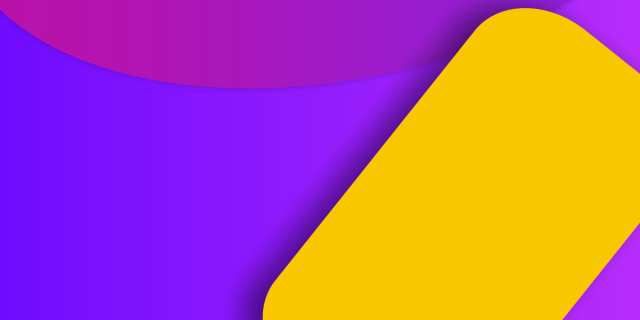
This background is drawn by a Shadertoy shader. Its source:

```glsl
// Tilted yellow card with a soft shadow over a violet gradient and a magenta oval.

// Lengths are in canvas heights, origin at the lower left.
const vec3 BG_LEFT = vec3(0.435, 0.045, 1.0);
const vec3 BG_RIGHT = vec3(0.715, 0.175, 0.98);
const vec3 OVAL_LEFT = vec3(0.73, 0.07, 0.66);
const vec3 OVAL_RIGHT = vec3(0.56, 0.125, 0.85);
const vec3 CARD_COLOR = vec3(0.973, 0.78, 0.0);
const vec3 SHADOW_COLOR = vec3(0.04, 0.0, 0.08);

const vec2 CARD_CENTER = vec2(1.476, 0.2714);
const vec2 CARD_HALF = vec2(0.716, 0.389);
const vec2 CARD_CORNER = vec2(0.216, 0.271);
const vec2 CARD_AXIS = vec2(0.624, 0.7815);
const vec2 CARD_SHADOW_OFFSET = vec2(-0.057, 0.0);
const float CARD_SHADOW_BLUR = 0.086;
const float CARD_SHADOW_STRENGTH = 0.52;

const vec2 OVAL_CENTER = vec2(1.022, 1.411);
const vec2 OVAL_RADII = vec2(1.130, 0.6875);
const float OVAL_SHEAR = 0.35;
const float OVAL_SHADOW_BLUR = 0.022;
const float OVAL_SHADOW_STRENGTH = 0.22;

// Approximate signed distance to the sheared ellipse
float ovalDistance(vec2 p) {
    vec2 q = p - OVAL_CENTER;
    q.x -= OVAL_SHEAR * q.y;
    vec2 n = q / OVAL_RADII;
    float f = length(n);
    vec2 g = n / OVAL_RADII;
    g.y -= OVAL_SHEAR * g.x;
    return f * (f - 1.0) / max(length(g), 1e-4);
}

// Approximate signed distance to the rotated card with elliptical corners
float cardDistance(vec2 p) {
    vec2 q = p - CARD_CENTER;
    q = vec2(dot(q, CARD_AXIS), dot(q, vec2(CARD_AXIS.y, -CARD_AXIS.x)));
    vec2 k = (abs(q) - CARD_HALF) / CARD_CORNER + 1.0;
    vec2 outer = max(k, 0.0);
    float f = length(outer) + min(max(k.x, k.y), 0.0) - 1.0;
    float slope = length(outer / CARD_CORNER);
    float scale = slope > 0.0 ? length(outer) / slope : CARD_CORNER.x;
    return f * scale;
}

// Coverage of a shape whose edge is softened by the given half width
float coverage(float d, float softness) {
    return 1.0 - smoothstep(-softness, softness, d);
}

void mainImage(out vec4 fragColor, in vec2 fragCoord) {
    vec2 p = fragCoord / iResolution.y;
    float across = fragCoord.x / iResolution.x;
    float edge = 0.75 / iResolution.y;

    // Background gradient
    vec3 color = mix(BG_LEFT, BG_RIGHT, across);

    // Oval and its thin shadow
    float oval = ovalDistance(p);
    color = mix(color, SHADOW_COLOR, OVAL_SHADOW_STRENGTH * coverage(oval, OVAL_SHADOW_BLUR));
    vec3 ovalColor = mix(OVAL_LEFT, OVAL_RIGHT, smoothstep(-0.1, 1.0, across));
    color = mix(color, ovalColor, coverage(oval, edge));

    // Card and its wide shadow
    float shadow = coverage(cardDistance(p - CARD_SHADOW_OFFSET), CARD_SHADOW_BLUR);
    color = mix(color, SHADOW_COLOR, CARD_SHADOW_STRENGTH * shadow);
    color = mix(color, CARD_COLOR, coverage(cardDistance(p), edge));

    fragColor = vec4(color, 1.0);
}
```
